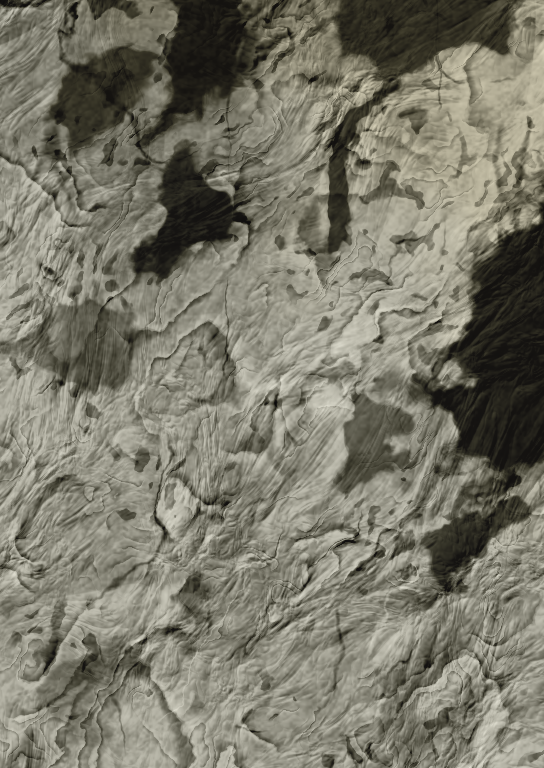
Give the GLSL for this texture, as a Shadertoy shader.

```glsl
#define BASE_TONE 0.645
#define PATCH_CONTRAST 0.42
#define RELIEF 0.0085
#define RELIEF_STEP 0.0025
#define GRAIN 0.17
#define HOLLOW_DEPTH 0.84
#define RAGGEDNESS 0.17
#define LEAN 0.42
#define CRACK_DEPTH 0.28
#define PIT_DEPTH 0.26
#define LEDGE_DEPTH 0.24
#define LIGHT_DIR vec2(-0.6, 0.8)
const int HOLLOWS = 11;

// Hollows: centre xy, radii zw, in canvas heights
const vec4 hollowShape[HOLLOWS] = vec4[](
    vec4(0.69, 0.54, 0.120, 0.20), vec4(0.26, 0.94, 0.060, 0.13),
    vec4(0.24, 0.71, 0.065, 0.08), vec4(0.57, 0.97, 0.140, 0.08),
    vec4(0.12, 0.88, 0.050, 0.07), vec4(0.46, 0.43, 0.050, 0.08),
    vec4(0.61, 0.31, 0.070, 0.03), vec4(0.10, 0.56, 0.075, 0.04),
    vec4(0.45, 0.81, 0.022, 0.12), vec4(0.13, 0.11, 0.090, 0.08),
    vec4(0.57, 0.14, 0.050, 0.13));
const float hollowShade[HOLLOWS] = float[](
    1.0, 0.9, 0.9, 0.85, 0.7, 0.65, 0.8, 0.5, 0.8, 0.3, 0.3);

float hash(vec2 p) {
    return fract(sin(dot(p, vec2(127.1, 311.7))) * 43758.5453);
}

float noise(vec2 p) {
    vec2 i = floor(p), f = fract(p);
    f = f * f * (3.0 - 2.0 * f);
    return mix(mix(hash(i), hash(i + vec2(1, 0)), f.x),
               mix(hash(i + vec2(0, 1)), hash(i + vec2(1, 1)), f.x), f.y);
}

float fbm(vec2 p) {
    float sum = 0.0, amp = 0.5;
    for (int i = 0; i < 5; i++) {
        sum += amp * noise(p);
        p = mat2(1.6, 1.2, -1.2, 1.6) * p + 7.3;
        amp *= 0.5;
    }
    return sum;
}

vec2 fbm2(vec2 p) {
    return vec2(fbm(p), fbm(p + 31.0)) - 0.48;
}

// Coordinates along and across the diagonal strata
vec2 strata(vec2 p) {
    return vec2(dot(p, vec2(0.64, 0.77)), dot(p, vec2(-0.77, 0.64)));
}

// Creased height field: diagonal folds breaking into finer, freer ones
float rockHeight(vec2 p) {
    vec2 q = strata(p + 0.1 * vec2(noise(p * 6.0), noise(p * 6.0 + 19.0))) * vec2(4.5, 7.5);
    float sum = 0.0, amp = 0.5;
    for (int i = 0; i < 6; i++) {
        sum += amp * abs(2.0 * noise(q) - 1.0);
        q += 0.35 * vec2(noise(q * 1.3 + 5.0), noise(q * 1.3 + 37.0));
        q = mat2(1.6, 1.2, -1.2, 1.6) * q + 11.7;
        amp *= 0.55;
    }
    return sum;
}

// Shadow of the leaning hollows: a crisp broken core in a faint halo
float hollows(vec2 p) {
    p += RAGGEDNESS * fbm2(p * 10.0);
    float chip = 0.7 * (fbm(p * 26.0) - 0.48);
    float shade = 0.0;
    for (int i = 0; i < HOLLOWS; i++) {
        vec2 d = p - hollowShape[i].xy;
        d.x -= LEAN * d.y;
        float r = length(d / hollowShape[i].zw) + chip;
        float core = 1.0 - smoothstep(0.8, 1.03, r);
        float halo = 1.0 - smoothstep(0.7, 1.5, r);
        shade = max(shade, hollowShade[i] * (0.68 * core + 0.32 * halo));
    }
    return shade;
}

// Thin broken lines along a noise contour
float cracks(vec2 q) {
    float line = 1.0 - smoothstep(0.0, 0.03, abs(noise(q) - 0.5));
    return line * smoothstep(0.52, 0.7, noise(q * 1.9 + 43.0));
}

// Flaked plates: a dark undercut beside a bright rim, in scattered places
float ledges(vec2 q) {
    float f = fract(4.0 * noise(q));
    float undercut = smoothstep(0.0, 0.04, f) * (1.0 - smoothstep(0.05, 0.32, f));
    float rim = smoothstep(0.7, 0.94, f) * (1.0 - smoothstep(0.96, 1.0, f));
    return (0.55 * rim - undercut) * smoothstep(0.42, 0.68, noise(q * 1.4 + 71.0));
}

vec3 stoneColour(float tone, float warmth) {
    vec3 grey = vec3(tone, tone - 0.006, tone - 0.06 * smoothstep(0.0, 0.27, tone));
    return grey * mix(vec3(1.0), vec3(1.02, 0.98, 0.87), warmth);
}

void mainImage(out vec4 fragColor, in vec2 fragCoord) {
    vec2 p = fragCoord / iResolution.y;
    vec2 q = strata(p + 0.05 * fbm2(p * 22.0) + 0.1 * fbm2(p * 5.0));

    // Broad patches, dimmer toward the upper left
    float tone = BASE_TONE + PATCH_CONTRAST * (fbm(p * 4.0 + 3.0) - 0.48);
    tone -= 0.12 * smoothstep(0.55, 0.95, p.y) * (1.0 - smoothstep(0.3, 0.6, p.x));

    // Hollows with a lit lip on their upper left side
    float shade = hollows(p);
    float lip = max(hollows(p + vec2(0.012, -0.01)) - shade, 0.0);
    float open = 1.0 - shade;
    tone = tone * (1.0 - HOLLOW_DEPTH * shade) + 0.1 * lip;

    // Relief lit from the upper left, smooth in some places and rough in others
    float slope = (rockHeight(p) - rockHeight(p + RELIEF_STEP * LIGHT_DIR)) / RELIEF_STEP;
    float roughness = mix(0.55, 1.25, smoothstep(0.35, 0.65, noise(p * 6.0 + 61.0)));
    tone += RELIEF * slope * roughness * (1.0 - 0.55 * shade);
    tone += LEDGE_DEPTH * (ledges(q * vec2(7.0, 13.0)) + 0.6 * ledges(q * vec2(17.0, 29.0) + 9.0)) * open;

    // Cracks and chipped pits, densest on the warm upper right face
    float warmth = smoothstep(0.95, 1.4, p.x + p.y + 0.4 * (fbm(p * 6.0) - 0.5));
    float crack = max(cracks(q * vec2(6.0, 15.0)), 0.8 * cracks((p + 0.03 * fbm2(p * 20.0)) * vec2(15.0, 5.0) + 5.0));
    float pit = smoothstep(0.68, 0.82, noise(q * vec2(60.0, 100.0)));
    pit *= smoothstep(0.45, 0.7, noise(p * 11.0 + 27.0) + 0.2 * warmth);
    tone -= (CRACK_DEPTH * crack + PIT_DEPTH * pit) * open;

    // Pale mineral veins and fine grain
    float vein = 1.0 - smoothstep(0.0, 0.03, abs(noise(q * vec2(4.0, 13.0) + 77.0) - 0.5));
    tone += 0.14 * vein * smoothstep(0.55, 0.75, noise(p * 8.0 + 53.0)) * open;
    float grain = 0.6 * noise(p * 240.0) + 0.4 * noise(strata(p) * vec2(90.0, 150.0)) - 0.5;
    tone += GRAIN * grain * (1.0 - 0.6 * shade);

    // Soft limits on shadows and highlights
    tone = max(tone, 0.07 + 0.15 * tone);
    tone -= 0.5 * max(tone - 0.7, 0.0);
    float brown = max(0.55 * warmth, 0.7 * shade * smoothstep(0.75, 0.9, p.y));
    fragColor = vec4(clamp(stoneColour(tone, brown), 0.0, 1.0), 1.0);
}
```
